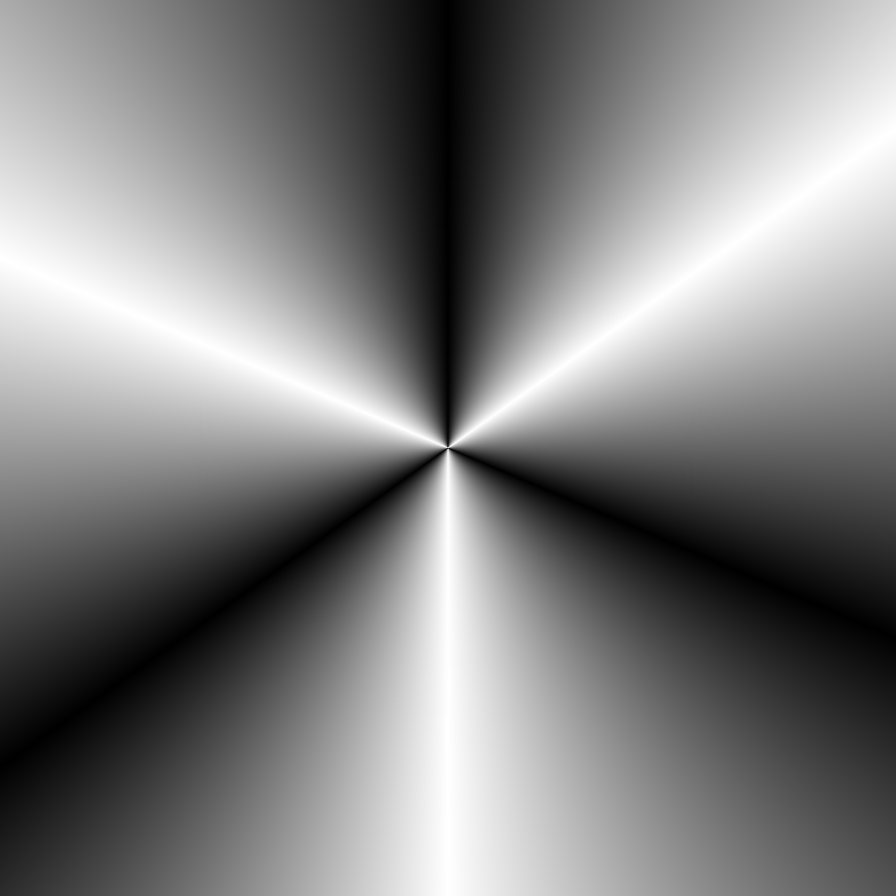
This background is drawn by a Shadertoy shader. Its source:

```glsl
// A conic gradient: three bright and three dark rays meet at the canvas centre.
// Brightness is a piecewise linear function of the clockwise angle from the top;
// each half turn repeats the last one with light and dark exchanged.

const float TAU = 6.2831853;
const float BRIGHT_RAY = 54.5 / 360.0;  // ray positions in turns
const float DARK_RAY = 113.0 / 360.0;
const float HALF_TURN = 0.5;

// Linear rise from 0 at start to 1 at end.
float ramp(float start, float end, float x) {
    return clamp((x - start) / (end - start), 0.0, 1.0);
}

// Clockwise angle from straight up, in turns from 0 to 1.
float clockwiseTurn(vec2 p) {
    return fract(atan(p.x, p.y) / TAU);
}

// Dark, bright, dark, bright along one half turn; inverted on the other.
float rayBrightness(float turn, float brightRay, float darkRay) {
    float t = mod(turn, HALF_TURN);
    float value = ramp(0.0, brightRay, t)
                - ramp(brightRay, darkRay, t)
                + ramp(darkRay, HALF_TURN, t);
    return turn < HALF_TURN ? value : 1.0 - value;
}

void mainImage(out vec4 fragColor, in vec2 fragCoord) {
    vec2 p = fragCoord / iResolution.xy - 0.5;
    float pixel = 1.0 / min(iResolution.x, iResolution.y);

    float brightness = rayBrightness(clockwiseTurn(p), BRIGHT_RAY, DARK_RAY);

    // Soften the point where all rays meet.
    float awayFromCentre = smoothstep(0.0, 0.7 * pixel, length(p));
    fragColor = vec4(vec3(mix(0.5, brightness, awayFromCentre)), 1.0);
}
```
